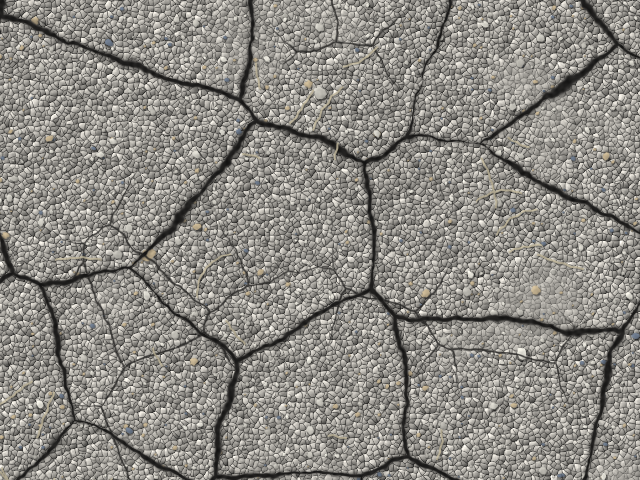
A Shadertoy shader for this texture:

```glsl
// Dry cracked soil: crumbly grains, scattered pebbles, deep and hairline cracks, bits of straw.
#define SOIL vec3(0.665, 0.653, 0.628)
#define CRACK_DARK vec3(0.115, 0.112, 0.108)
#define STRAW vec3(0.76, 0.72, 0.61)
#define LIGHT_DIR vec2(-0.6, 0.8)
#define PLATE_SCALE 2.5
#define HAIRLINE_SCALE 4.6
#define GRAIN_SCALE 92.0
#define CRACK_WIDTH 0.0046
#define GRAIN_RELIEF 0.34
#define GRAIN_VARIETY 0.27

vec2 hash2(vec2 p) {
    vec3 q = fract(p.xyx * vec3(0.1031, 0.1030, 0.0973));
    q += dot(q, q.yzx + 33.33);
    return fract((q.xx + q.yz) * q.zy);
}

// Gradient noise, roughly -0.7 to 0.7
float noise(vec2 p) {
    vec2 i = floor(p), f = p - i, e = vec2(0, 1);
    vec2 u = f * f * f * (f * (f * 6.0 - 15.0) + 10.0);
    float a = dot(hash2(i) * 2.0 - 1.0, f);
    float b = dot(hash2(i + e.yx) * 2.0 - 1.0, f - e.yx);
    float c = dot(hash2(i + e.xy) * 2.0 - 1.0, f - e.xy);
    float d = dot(hash2(i + e.yy) * 2.0 - 1.0, f - e.yy);
    return mix(mix(a, b, u.x), mix(c, d, u.x), u.y);
}

vec2 noise2(vec2 p) { return vec2(noise(p), noise(p + 37.4)); }

// Voronoi: xy = offset from the cell centre, z = distance to border, w = cell random
vec4 cellular(vec2 p) {
    vec2 base = floor(p), f = p - base, nearCell = vec2(0), toNear = vec2(0);
    float best = 9.0, border = 9.0;
    for (int y = -1; y <= 1; y++)
    for (int x = -1; x <= 1; x++) {
        vec2 g = vec2(x, y), r = g + hash2(base + g) - f;
        if (dot(r, r) < best) { best = dot(r, r); toNear = r; nearCell = g; }
    }
    for (int y = -2; y <= 2; y++)
    for (int x = -2; x <= 2; x++) {
        vec2 g = nearCell + vec2(x, y), r = g + hash2(base + g) - f, d = r - toNear;
        if (dot(d, d) > 1e-4) border = min(border, dot(0.5 * (toNear + r), normalize(d)));
    }
    return vec4(-toNear, border, hash2(base + nearCell + 71.0).x);
}

vec2 rotate(vec2 p, float a) { return mat2(cos(a), sin(a), -sin(a), cos(a)) * p; }

// One layer of irregular stones, at most one per grid cell
void addPebbles(inout vec3 col, vec2 p, float scale, float density, vec2 radii, float px) {
    vec2 q = p * scale, cell = floor(q);
    vec2 a = hash2(cell + scale), b = hash2(cell + scale + 53.0), c = hash2(cell + scale + 97.0);
    if (a.x > density) return;
    vec2 d = fract(q) - 0.5 - (b - 0.5) * 0.45;
    float radius = mix(radii.x, radii.y, a.y * a.y);
    vec2 e = rotate(d, c.x * 6.28) * vec2(1.0, 1.0 + 0.5 * c.y);
    float dist = (length(e) - radius * (1.0 + 0.45 * noise(e / radius * 1.3 + cell * 3.0))) / scale;
    float shadow = (length(d + LIGHT_DIR * radius * 0.35) - radius) / scale;
    col *= 1.0 - 0.4 * (1.0 - smoothstep(-0.001, 0.002, shadow));
    vec3 stone = mix(vec3(0.70, 0.69, 0.66), vec3(0.92, 0.91, 0.87), c.y);
    if (c.x > 0.82) stone = vec3(0.77, 0.70, 0.57);
    if (c.x < 0.10) stone = vec3(0.43, 0.48, 0.55);
    stone *= 0.97 + 0.14 * dot(d, LIGHT_DIR) / radius + 0.14 * noise(p * 130.0);
    col = mix(col, stone, 1.0 - smoothstep(-px, px, dist));
}

// Coverage of curved stalks, gathered into loose tangles
float straw(vec2 p, float px) {
    float cover = 0.0;
    for (float i = 0.0; i < 7.0; i++) {
        vec2 q = p * 5.0 + i * vec2(0.37, 0.61), cell = floor(q);
        vec2 a = hash2(cell + i * 19.0), b = hash2(cell + i * 19.0 + 7.0);
        float tangle = smoothstep(0.1, 0.4, noise((cell - i * vec2(0.37, 0.61)) * 0.43 + 5.7));
        if (a.x > 0.04 + 0.5 * tangle) continue;
        vec2 d = rotate(fract(q) - 0.5 - (b - 0.5) * 0.3, a.y * 6.28);
        float halfLength = mix(0.08, 0.3, b.x);
        float bend = (b.y - 0.5) * 3.0 * d.x * d.x + 0.03 * noise(vec2(d.x * 12.0, i));
        float dist = max(abs(d.y - bend), abs(d.x) - halfLength) / 5.0;
        cover = max(cover, 1.0 - smoothstep(0.0008, 0.0008 + 1.3 * px, dist));
    }
    return cover;
}

void mainImage(out vec4 fragColor, in vec2 fragCoord) {
    float px = 1.0 / iResolution.y;
    vec2 p = fragCoord * px + vec2(3.2, 7.6);

    // Crumbly ground, with some smoother muddy patches
    vec4 grain = cellular(p * GRAIN_SCALE + 0.5 * noise2(p * 70.0));
    float patches = noise(p * 3.1) + 0.5 * noise(p * 8.0);
    float rough = 1.0 - 0.5 * smoothstep(0.15, 0.5, patches);
    float tone = 1.0 + rough * (GRAIN_VARIETY * 1.5 * (grain.w - 0.5)
               + GRAIN_RELIEF * 1.5 * dot(grain.xy, LIGHT_DIR));
    tone *= mix(1.0 - 0.42 * rough, 1.0, smoothstep(0.0, 0.18, grain.z));
    tone *= 1.0 + 0.09 * patches + 0.14 * noise(p * 210.0) - 0.08 * (1.0 - rough);
    vec3 col = SOIL * tone;

    // Stones from grit to gravel
    addPebbles(col, p, 47.0, 0.42, vec2(0.09, 0.25), px);
    addPebbles(col, p + 1.7, 21.0, 0.26, vec2(0.08, 0.20), px);
    addPebbles(col, p + 4.3, 9.0, 0.15, vec2(0.07, 0.14), px);

    // Jagged warp shared by both crack systems
    vec2 warped = p + 0.035 * noise2(p * 5.0) + 0.012 * noise2(p * 19.0) + 0.005 * noise2(p * 55.0);
    float ragged = 0.0022 * noise(p * 95.0);

    // Hairline cracks that fade in and out
    float hair = cellular(warped * HAIRLINE_SCALE + 11.0).z / HAIRLINE_SCALE + ragged * 0.5;
    float hairWidth = 0.0021 * smoothstep(-0.02, 0.3, noise(p * 2.7 + 21.0));
    float hairMask = 1.0 - smoothstep(hairWidth - px, hairWidth + px, hair);
    col = mix(col, CRACK_DARK * 1.4, 0.85 * hairMask * smoothstep(0.0, 0.001, hairWidth));

    // Deep cracks between plates, with shaded lips
    float crack = cellular(warped * PLATE_SCALE).z / PLATE_SCALE + ragged;
    float width = max(0.0013, CRACK_WIDTH * (1.0 + 1.1 * noise(p * 3.3 + 9.0) + 0.7 * noise(p * 13.0)));
    col *= mix(0.78, 1.0, smoothstep(0.0, 0.009, crack - width));
    vec3 depth = CRACK_DARK * (1.0 + 0.9 * smoothstep(0.3, 1.0, crack / width) + 0.7 * noise(p * 90.0));
    col = mix(col, depth, 1.0 - smoothstep(width - px, width + px, crack));

    // Dry stalks on top
    col *= 1.0 - 0.3 * straw(p + LIGHT_DIR * 0.003, px);
    col = mix(col, STRAW * (1.0 + 0.2 * noise(p * 60.0)), 0.8 * straw(p, px));
    fragColor = vec4(clamp(col, 0.0, 1.0), 1.0);
}
```
